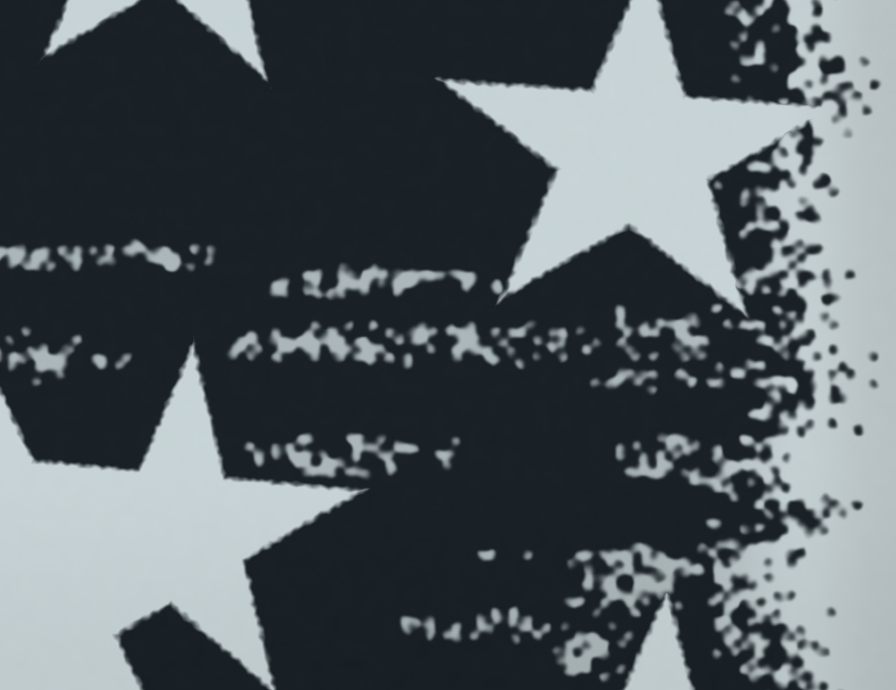
This pattern is drawn by a Shadertoy shader. Its source:

```glsl
const vec3 INK = vec3(0.100, 0.130, 0.150);
const vec3 CHALK = vec3(0.780, 0.828, 0.838);
const vec3 MARGIN = vec3(0.720, 0.757, 0.767);
const float DOT_SCALE = 84.0;        // dot cells per canvas height
const float DOT_SPREAD = 2.3;        // falloff of each dot, in cells
const float DOT_BRIGHTNESS = 0.84;   // chalk showing through inside the bands
const float BAND_COVERAGE = 0.47;
const float CLUSTER_STRENGTH = 1.5;
const float STAR_SOFTNESS = 0.0050;
const float STAR_ROUGHNESS = 0.005;
const float WEAVE_STRENGTH = 0.006;
const float PI = 3.14159;

// Stars: centre and radii, in canvas heights
const int STAR_COUNT = 4;
const vec4 STARS[STAR_COUNT] = vec4[](
    vec4(0.919, 0.779, 0.302, 0.277),
    vec4(0.256, 0.229, 0.277, 0.272),
    vec4(0.245, 1.123, 0.274, 0.274),
    vec4(0.944, -0.139, 0.304, 0.282));
const float TILTS[STAR_COUNT] = float[](0.068, 0.088, 0.095, 0.08);

// Cut edge of the chalk patch at the lower left, and its joint to the star
const vec2 PATCH_TOP = vec2(0.0, 0.434);
const vec2 PATCH_NORMAL = vec2(0.904, 0.429);
const vec3 PATCH_JOINT = vec3(0.17, 0.20, 0.12);   // right side, centre y, half height

// Worn bands: centre and half extents
const int BAND_COUNT = 12;
const vec4 BANDS[BAND_COUNT] = vec4[](
    vec4(0.150, 0.629, 0.19, 0.018), vec4(0.557, 0.590, 0.17, 0.020),
    vec4(0.070, 0.484, 0.11, 0.032), vec4(0.600, 0.500, 0.28, 0.027),
    vec4(0.955, 0.512, 0.085, 0.034), vec4(0.985, 0.450, 0.12, 0.016),
    vec4(0.490, 0.342, 0.17, 0.026), vec4(1.020, 0.335, 0.12, 0.034),
    vec4(0.745, 0.202, 0.06, 0.016), vec4(0.690, 0.093, 0.10, 0.022),
    vec4(0.920, 0.160, 0.11, 0.042), vec4(0.865, 0.060, 0.055, 0.038));

// Right border of the ink, from bottom to top
const int BORDER_STEPS = 12;
const float BORDER[BORDER_STEPS + 1] = float[](
    1.165, 1.13, 1.055, 1.165, 1.10, 1.19, 1.165,
    1.14, 1.145, 1.155, 1.205, 1.165, 1.16);

float hash(vec2 cell) {
    return fract(sin(dot(cell, vec2(127.1, 311.7))) * 43758.5);
}

vec2 gradientAt(vec2 cell) {
    float angle = 2.0 * PI * hash(cell);
    return vec2(cos(angle), sin(angle));
}

float gradientNoise(vec2 p) {
    vec2 i = floor(p), f = fract(p);
    vec2 u = f * f * f * (f * (f * 6.0 - 15.0) + 10.0);
    vec2 e = vec2(0.0, 1.0);
    float low = mix(dot(gradientAt(i), f),
                    dot(gradientAt(i + e.yx), f - e.yx), u.x);
    float high = mix(dot(gradientAt(i + e.xy), f - e.xy),
                     dot(gradientAt(i + e.yy), f - e.yy), u.x);
    return mix(low, high, u.y);
}

// Five-pointed star, folded into one half point; negative inside
float starDistance(vec2 p, vec4 star, float tilt) {
    float c = cos(tilt), s = sin(tilt);
    vec2 q = mat2(c, s, -s, c) * (p - star.xy) / star.zw;
    float sector = 2.0 * PI / 5.0;
    float a = mod(atan(q.x, q.y) + 0.5 * sector, sector) - 0.5 * sector;
    q = length(q) * vec2(abs(sin(a)), cos(a));
    float tip = PI / 10.0;
    return dot(q - vec2(0.0, 1.0), vec2(cos(tip), sin(tip))) * min(star.z, star.w);
}

float borderAt(float y) {
    float t = clamp(y, 0.0, 0.9999) * float(BORDER_STEPS);
    int i = int(t);
    return mix(BORDER[i], BORDER[i + 1], smoothstep(0.0, 1.0, fract(t)));
}

// Share of missing ink: clustered bands and the frayed right border
float wearCoverage(vec2 p) {
    float band = -1.0;
    for (int i = 0; i < BAND_COUNT; i++) {
        vec2 d = (p - BANDS[i].xy) / BANDS[i].zw;
        d *= d;
        band = max(band, 1.0 - d.x * d.x - d.y);
    }
    float border = smoothstep(-0.16, 0.13, p.x - borderAt(p.y));
    float worn = max(BAND_COVERAGE * smoothstep(-0.8, 0.8, band), border);
    float cluster = gradientNoise(p * vec2(17.0, 42.0) + 7.3);
    return worn + CLUSTER_STRENGTH * worn * (1.0 - worn) * cluster;
}

// Jittered round dots, each wholly chalk or ink by chance, blended softly
float dots(vec2 p) {
    vec2 q = p * DOT_SCALE, cell = floor(q);
    float lit = 0.0, total = 0.0;
    for (int k = 0; k < 9; k++) {
        vec2 id = cell + vec2(k % 3, k / 3) - 1.0;
        vec2 center = id + 0.15 + 0.7 * vec2(hash(id + 3.1), hash(id + 17.7));
        float weight = exp(-DOT_SPREAD * dot(center - q, center - q));
        float chance = 0.01 + 0.98 * hash(id + 41.3);
        lit += weight * step(chance, wearCoverage(center / DOT_SCALE));
        total += weight;
    }
    return smoothstep(0.12, 0.92, lit / total);
}

void mainImage(out vec4 fragColor, in vec2 fragCoord) {
    vec2 p = fragCoord / iResolution.y;
    float pixel = 1.0 / iResolution.y;
    float light = dots(p) * mix(DOT_BRIGHTNESS, 1.0, smoothstep(0.95, 1.2, p.x));

    // Stars and patch with woven, slightly ragged edges
    float joint = max(p.x - PATCH_JOINT.x, abs(p.y - PATCH_JOINT.y) - PATCH_JOINT.z);
    float d = min(dot(p - PATCH_TOP, PATCH_NORMAL), joint);
    for (int i = 0; i < STAR_COUNT; i++)
        d = min(d, starDistance(p, STARS[i], TILTS[i]));
    d += STAR_ROUGHNESS * gradientNoise(p * 85.0 + 31.0);
    float blur = max(STAR_SOFTNESS, pixel);
    light = max(light, 1.0 - smoothstep(-blur, blur, d));

    // Cloth tint, weave and gentle shading
    vec3 cloth = mix(CHALK, MARGIN, smoothstep(1.12, 1.30, p.x));
    vec3 color = mix(INK, cloth, light);
    color += WEAVE_STRENGTH * (0.5 * gradientNoise(p * 150.0) + gradientNoise(p * 40.0));
    color *= 1.0 - 0.04 * smoothstep(0.35, 0.0, p.y);
    fragColor = vec4(color, 1.0);
}
```
